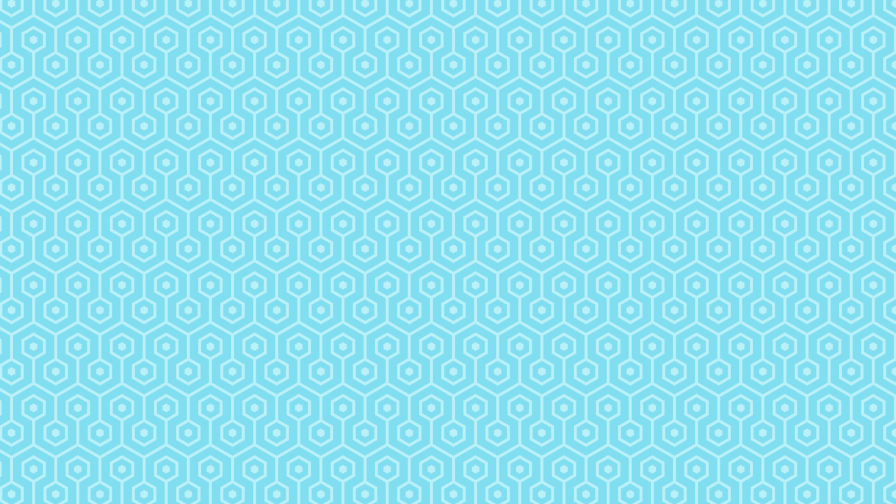
Give the GLSL for this pattern, as a Shadertoy shader.

```glsl
const float COLUMNS_PER_HEIGHT = 11.404;
const vec2 ANCHOR = vec2(0.761, 6.056);
const float ROW_HEIGHT = 1.388;
const float HEX_OFFSET = 0.283;
const float RING_APOTHEM = 0.243;
const float DOT_APOTHEM = 0.085;
const float LINE_WIDTH = 0.067;
const vec3 BACKGROUND = vec3(0.50, 0.87, 0.94);
const vec3 LINE_COLOUR = vec3(0.73, 0.94, 0.97);

// Signed distance to a hexagon with points at top and bottom
float hexagon(vec2 p, float apothem) {
    p = abs(p);
    return max(p.x, dot(p, vec2(0.5, 0.8660254))) - apothem;
}

// Distance to a vertical segment on the y axis
float stem(vec2 p, float bottom, float top) {
    return length(vec2(p.x, p.y - clamp(p.y, bottom, top)));
}

// One ringed dot, its hanging stem and the slanted edge above it
float motif(vec2 p, float rowHeight, float hexOffset, float halfWidth) {
    vec2 hexPoint = p - vec2(0.0, hexOffset);
    float ring = abs(hexagon(hexPoint, RING_APOTHEM)) - halfWidth;
    float centreDot = hexagon(hexPoint, DOT_APOTHEM);

    float peak = 0.25 * inversesqrt(3.0) - 0.5 * rowHeight;
    float ringBottom = hexOffset - RING_APOTHEM / 0.8660254;
    float hanging = stem(p, peak, ringBottom) - halfWidth;

    vec2 edgePoint = p - vec2(0.25, 0.5 * rowHeight);
    float edge = abs(dot(edgePoint, vec2(0.5, 0.8660254))) - halfWidth;
    return min(min(ring, centreDot), min(hanging, edge));
}

// Repeating cell: mirrored in x, then paired with its half-turn copy
float lattice(vec2 p, float rowHeight, float hexOffset, float lineWidth) {
    vec2 period = vec2(1.0, rowHeight);
    vec2 cell = p - period * floor(p / period + 0.5);
    cell.x = abs(cell.x);
    vec2 turned = vec2(0.5 - cell.x, -cell.y);
    float halfWidth = 0.5 * lineWidth;
    return min(motif(cell, rowHeight, hexOffset, halfWidth),
               motif(turned, rowHeight, hexOffset, halfWidth));
}

float coverage(float signedDistance, float softness) {
    return 1.0 - smoothstep(-softness, softness, signedDistance);
}

void mainImage(out vec4 fragColor, in vec2 fragCoord) {
    float unitsPerPixel = COLUMNS_PER_HEIGHT / iResolution.y;
    vec2 p = fragCoord * unitsPerPixel - ANCHOR;
    float d = lattice(p, ROW_HEIGHT, HEX_OFFSET, LINE_WIDTH);
    float ink = coverage(d, 0.75 * unitsPerPixel);
    fragColor = vec4(mix(BACKGROUND, LINE_COLOUR, ink), 1.0);
}
```
